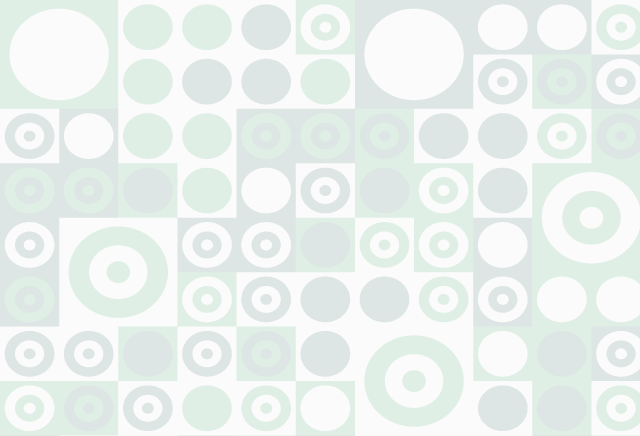
A WebGL 2 fragment shader for this pattern:

```glsl
#version 300 es
precision highp float;
// Pale mosaic of discs and bullseyes on a grid of 8 rows and almost 11 columns.
// Five double-size tiles cover 2x2 cells; hashes choose the colours and form of
// the others. Edges are smoothed by averaging 4x4 samples per pixel.

uniform vec2 u_resolution;
out vec4 fragColor;

const vec3 WHITE = vec3(0.984, 0.984, 0.984);
const vec3 MINT = vec3(0.875, 0.937, 0.902);
const vec3 GREY = vec3(0.867, 0.902, 0.894);

// Column and row of the top left cell, then ground colour index.
const ivec3 BIG_TILES[5] = ivec3[5](
    ivec3(0, 0, 1), ivec3(6, 0, 2), ivec3(9, 3, 1), ivec3(1, 4, 0), ivec3(6, 6, 0));

vec3 palette(int i) {
    return i == 0 ? WHITE : (i == 1 ? MINT : GREY);
}

float hash(vec2 cell, float seed) {
    vec3 q = fract(vec3(cell.xyx + seed * 7.31) * vec3(0.1031, 0.1030, 0.0973));
    q += dot(q, q.yzx + 33.33);
    return fract((q.x + q.y) * q.z);
}

// Disc colour differs from its ground; each ground has its preferred partner.
int discIndex(int ground, float h) {
    if (ground == 0) return h < 0.6 ? 1 : 2;
    if (ground == 1) return h < 0.55 ? 0 : 2;
    return h < 0.75 ? 0 : 1;
}

vec3 mosaic(vec2 uv) {
    // Rows run downward from the top; cells are slightly wider than high.
    vec2 grid = vec2(uv.x * 10.82, (1.0 - uv.y) * 8.01);
    vec2 cell = floor(grid);
    vec2 local = grid - cell - 0.5;

    // Small tile
    float h = hash(cell, 1.0);
    int ground = h < 0.44 ? 0 : (h < 0.73 ? 1 : 2);
    int disc = discIndex(ground, hash(cell, 2.0));
    bool ringed = hash(cell, 3.0) < 0.58;

    // Double-size tile
    for (int i = 0; i < 5; i++) {
        vec2 offset = (grid - vec2(BIG_TILES[i].xy)) * 0.5 - 0.5;
        if (max(abs(offset.x), abs(offset.y)) < 0.5) {
            local = offset;
            ground = BIG_TILES[i].z;
            disc = ground == 0 ? 1 : 0;
            ringed = i > 1;
        }
    }

    // Disc, with a gap and a centre dot when ringed
    float r = length(local);
    bool filled = r < 0.42 && !(ringed && r > 0.1 && r < 0.247);
    return palette(filled ? disc : ground);
}

void main() {
    vec3 sum = vec3(0.0);
    for (int i = 0; i < 16; i++) {
        vec2 jitter = (vec2(i % 4, i / 4) + 0.5) / 4.0 - 0.5;
        sum += mosaic((gl_FragCoord.xy + jitter) / u_resolution);
    }
    fragColor = vec4(sum / 16.0, 1.0);
}
```
